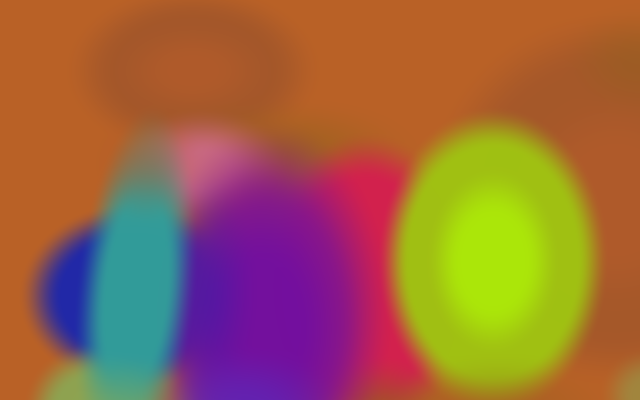
A WebGL 2 fragment shader for this background:

```glsl
#version 300 es
precision highp float;
// Soft overlapping ellipses in vivid colours on a warm orange field.

uniform vec2 u_resolution;
out vec4 outColor;

// Canvas units: height is 1, width is ASPECT
const float ASPECT = 1.6;
const float EDGE = 0.045;      // half width of an ordinary blurred edge
const float WIDE_EDGE = 0.075; // half width of a diffuse edge

// Palette
const vec3 ORANGE = vec3(0.725, 0.380, 0.150);
const vec3 BROWN  = vec3(0.630, 0.335, 0.165);
const vec3 RUST   = vec3(0.690, 0.355, 0.165);
const vec3 OLIVE  = vec3(0.560, 0.380, 0.110);
const vec3 PINK   = vec3(0.790, 0.410, 0.520);
const vec3 RED    = vec3(0.830, 0.115, 0.310);
const vec3 BLUE   = vec3(0.110, 0.150, 0.670);
const vec3 PLUM   = vec3(0.530, 0.090, 0.540);
const vec3 VIOLET = vec3(0.440, 0.055, 0.630);
const vec3 INDIGO = vec3(0.360, 0.160, 0.720);
const vec3 TEAL   = vec3(0.195, 0.620, 0.600);
const vec3 SAGE   = vec3(0.540, 0.660, 0.330);
const vec3 LEAF   = vec3(0.625, 0.760, 0.070);
const vec3 LIME   = vec3(0.670, 0.900, 0.035);

// Centres shared by nested ellipses
const vec2 HALO_CENTRE = vec2(0.483, 0.823);
const vec2 ARC_CENTRE  = vec2(1.540, 0.500);
const vec2 LIME_CENTRE = vec2(1.233, 0.347);

// Coverage of a blurred ellipse
float ellipse(vec2 p, vec2 centre, vec2 radius, float blur) {
    vec2 q = (p - centre) / radius;
    float d = (length(q) - 1.0) * min(radius.x, radius.y);
    return 1.0 - smoothstep(-blur, blur, d);
}

// Paints a translucent ellipse over the colour below it
void lay(inout vec3 color, vec2 p, vec2 centre, vec2 radius, float blur, vec3 tint, float opacity) {
    color = mix(color, tint, opacity * ellipse(p, centre, radius, blur));
}

// Shears x with height so that an ellipse leans about its centre
vec2 lean(vec2 p, vec2 centre, float slope) {
    return vec2(p.x - slope * (p.y - centre.y), p.y);
}

void main() {
    vec2 p = gl_FragCoord.xy / u_resolution * vec2(ASPECT, 1.0);
    vec3 color = ORANGE;

    // Faint halo and wide arc behind everything
    lay(color, p, HALO_CENTRE, vec2(0.260, 0.175), EDGE, BROWN, 0.85);
    lay(color, p, HALO_CENTRE, vec2(0.125, 0.075), EDGE, RUST, 0.90);
    lay(color, p, ARC_CENTRE, vec2(0.410, 0.405), WIDE_EDGE, BROWN, 0.80);
    lay(color, p, ARC_CENTRE, vec2(0.190, 0.200), WIDE_EDGE, RUST, 0.90);
    lay(color, p, vec2(1.600, 0.850), vec2(0.110, 0.080), WIDE_EDGE, OLIVE, 0.40);
    lay(color, p, vec2(1.620, 0.010), vec2(0.080, 0.080), EDGE, SAGE, 0.50);
    lay(color, p, vec2(0.720, 0.620), vec2(0.170, 0.070), WIDE_EDGE, OLIVE, 0.60);

    // Pink glow and red panel
    lay(color, p, vec2(0.510, 0.575), vec2(0.140, 0.100), 0.060, PINK, 0.95);
    lay(color, p, vec2(0.915, 0.285), vec2(0.225, 0.325), EDGE, RED, 0.95);
    lay(color, p, vec2(0.940, -0.010), vec2(0.090, 0.055), WIDE_EDGE, OLIVE, 0.65);

    // Blue disc, crossed by a violet body with a plum rim
    lay(color, p, vec2(0.335, 0.260), vec2(0.235, 0.190), EDGE, BLUE, 0.97);
    lay(color, p, vec2(0.675, 0.210), vec2(0.240, 0.385), WIDE_EDGE, PLUM, 0.88);
    lay(color, p, vec2(0.650, 0.180), vec2(0.180, 0.290), 0.085, VIOLET, 0.90);
    lay(color, p, vec2(0.500, 0.270), vec2(0.080, 0.170), WIDE_EDGE, BLUE, 0.35);
    lay(color, p, vec2(0.600, -0.040), vec2(0.170, 0.110), WIDE_EDGE, INDIGO, 0.70);

    // Leaning teal column, sage at its foot
    lay(color, p, vec2(0.230, -0.030), vec2(0.130, 0.130), EDGE, SAGE, 0.90);
    vec2 tealCentre = vec2(0.340, 0.270);
    lay(color, lean(p, tealCentre, 0.090), tealCentre, vec2(0.113, 0.350), 0.040, TEAL, 0.97);
    lay(color, p, vec2(0.365, 0.590), vec2(0.080, 0.080), WIDE_EDGE, RUST, 0.40);
    lay(color, p, vec2(0.300, -0.030), vec2(0.110, 0.080), WIDE_EDGE, SAGE, 0.50);

    // Lime oval with a brighter core
    lay(color, p, LIME_CENTRE, vec2(0.250, 0.335), 0.040, LEAF, 0.98);
    lay(color, p, LIME_CENTRE, vec2(0.125, 0.175), 0.045, LIME, 1.00);
    lay(color, p, vec2(1.250, -0.020), vec2(0.160, 0.070), WIDE_EDGE, OLIVE, 0.40);

    outColor = vec4(color, 1.0);
}
```
